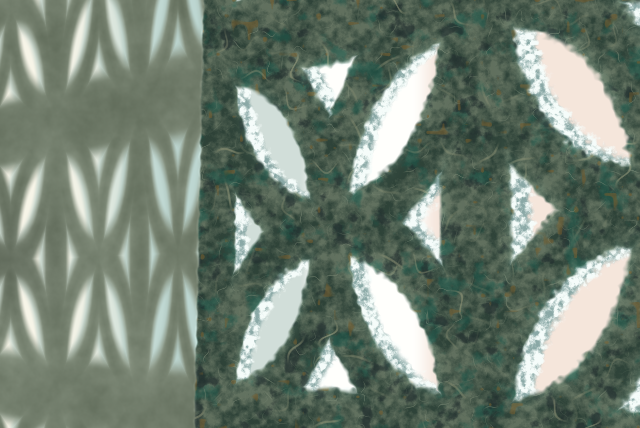
Give the GLSL for this pattern, as a WebGL 2 fragment shader.

```glsl
#version 300 es
precision highp float;
// Two felt screens meeting at a fold, cut with petal-and-wedge rosettes.
// Each screen maps the canvas to rosette units in perspective, then repeats
// one cut-out distance; noise and scattered hairs make the wool.
uniform vec2 u_resolution;
out vec4 fragColor;

float hash(vec2 p) {
  vec3 q = fract(p.xyx * vec3(0.1031, 0.1030, 0.0973));
  q += dot(q, q.yzx + 33.33);
  return fract((q.x + q.y) * q.z);
}

float noise(vec2 p) {
  vec2 i = floor(p), f = fract(p);
  f = f * f * (3.0 - 2.0 * f);
  return mix(mix(hash(i), hash(i + vec2(1, 0)), f.x),
             mix(hash(i + vec2(0, 1)), hash(i + vec2(1, 1)), f.x), f.y);
}

float fbm(vec2 p) {
  float sum = 0.0, amp = 0.5;
  for (int i = 0; i < 5; i++) {
    sum += amp * noise(p);
    p = mat2(1.6, 1.2, -1.2, 1.6) * p + 7.3;
    amp *= 0.5;
  }
  return sum;
}

// Curly hairs, one per cell, at random angles
float hairs(vec2 p, float seed) {
  float ink = 0.0;
  for (int j = -1; j <= 1; j++)
    for (int i = -1; i <= 1; i++) {
      vec2 id = floor(p) + vec2(i, j);
      vec2 r = vec2(hash(id + seed), hash(id + seed + 41.7));
      float a = 6.283 * hash(id + seed + 87.1);
      vec2 d = mat2(cos(a), sin(a), -sin(a), cos(a)) * (p - id - r);
      d.y += 0.22 * r.y * sin(d.x * 6.0 + 6.0 * r.x);
      float line = 1.0 - smoothstep(0.01, 0.055, abs(d.y));
      ink = max(ink, line * (1.0 - smoothstep(0.15, 0.55, abs(d.x))) * r.x * r.x);
    }
  return ink;
}

// Signed distance to the holes of a repeated rosette, negative inside
float cutout(vec2 m, float pitch) {
  vec2 a = abs(m - pitch * round(m / pitch));
  vec2 petal = vec2(a.x + a.y, abs(a.x - a.y)) * 0.7071 - vec2(0.855, -0.73);
  float lens = length(petal) - 0.92;
  float lo = min(a.x, a.y), hi = max(a.x, a.y);
  float wedge = max(hi - 1.02, (lo - 0.8 * (hi - 0.7)) * 0.78);
  return min(lens, wedge);
}

// Near screen: sharp mottled felt with thick pale cut walls
vec3 nearScreen(vec2 p) {
  float depth = p.x + 1.984;
  vec2 m = vec2(11.78 - 32.43 / depth, (p.y - 0.414 - 0.072 * p.x) / (0.135 * depth));
  m += 0.035 * (vec2(noise(p * 75.0), noise(p * 75.0 + 31.0)) - 0.5);
  float hole = cutout(m, 2.6);
  float fuzz = fbm(p * 90.0);
  float opening = cutout(m - vec2(0.15, 0.0), 2.6) + 0.09 * (fuzz - 0.5);

  // Wool
  float cloud = fbm(p * 13.0), grain = fbm(p * 65.0 + 9.0);
  vec3 felt = mix(vec3(0.18, 0.26, 0.22), vec3(0.38, 0.44, 0.37),
                  clamp(0.5 + 1.1 * (cloud - 0.48) + 1.9 * (grain - 0.48), 0.0, 1.0));
  felt = mix(felt, vec3(0.10, 0.34, 0.29), 0.55 * smoothstep(0.56, 0.76, fbm(p * 24.0 + 50.0)));
  felt = mix(felt, vec3(0.13, 0.18, 0.18), 0.7 * smoothstep(0.58, 0.75, fbm(p * 28.0 + 90.0)));
  felt = mix(felt, vec3(0.45, 0.36, 0.18), 0.6 * smoothstep(0.86, 0.96, noise(p * 55.0 + 20.0)));
  felt = mix(felt, vec3(0.58, 0.59, 0.47), 0.6 * hairs(p * 13.0, 3.0));
  felt = mix(felt, vec3(0.48, 0.53, 0.45), 0.5 * hairs(p * 27.0, 19.0));
  felt += vec3(0.09, 0.12, 0.11) * exp(-28.0 * max(hole, 0.0));

  // Cut wall and the light behind it
  vec3 wall = mix(vec3(0.54, 0.66, 0.65), vec3(0.96, 0.99, 0.98),
                  smoothstep(0.25, 0.62, fuzz));
  vec3 light = mix(vec3(0.82, 0.87, 0.85), vec3(1.0, 1.0, 0.99), smoothstep(0.70, 0.74, p.x));
  light = mix(light, vec3(0.96, 0.90, 0.86), smoothstep(0.96, 1.03, p.x));
  vec3 gap = mix(light, wall, smoothstep(-0.025, 0.025, opening));
  return mix(gap, felt, smoothstep(-0.018, 0.018, hole));
}

// Far screen: paler, seen at a steep angle and out of focus
vec3 farScreen(vec2 p) {
  float t = p.x - 0.025;
  vec2 m = vec2(2.75 * t / (0.218 - 0.058 * t), (p.y - 0.393 - 0.04 * t) / (0.214 + 0.14 * t));
  float hole = cutout(m, 2.75);
  float side = smoothstep(0.12, 0.42, p.x);
  vec3 felt = vec3(0.43, 0.475, 0.405) + 0.10 * (fbm(p * 9.0) - 0.48);
  felt += 0.06 * (fbm(p * 45.0) - 0.48) + 0.025 * (0.5 - p.y);
  felt *= 1.0 - 0.12 * smoothstep(0.25, 0.0, length(p - vec2(0.0, 0.4)));
  felt += 0.10 * exp(-12.0 * max(hole, 0.0));
  vec3 light = mix(vec3(0.97, 0.96, 0.91), vec3(0.74, 0.84, 0.82), side);
  float rim = cutout(m + vec2(0.17, 0.0), 2.75);
  light = mix(light, vec3(0.70, 0.79, 0.76), 0.65 * smoothstep(-0.08, 0.08, rim));
  return mix(light, felt, smoothstep(-0.12, 0.07, hole));
}

void main() {
  vec2 p = gl_FragCoord.xy / u_resolution.y;
  float fold = p.x - 0.455 - 0.0214 * p.y - 0.004 * (noise(vec2(p.y * 60.0, 4.0)) - 0.5);
  vec3 color = mix(farScreen(p), nearScreen(p), smoothstep(-0.003, 0.003, fold));
  // Worn pale edge along the fold
  color += 0.10 * noise(p * 120.0) * (1.0 - smoothstep(0.0, 0.007, abs(fold)));
  fragColor = vec4(clamp(color, 0.0, 1.0), 1.0);
}
```
